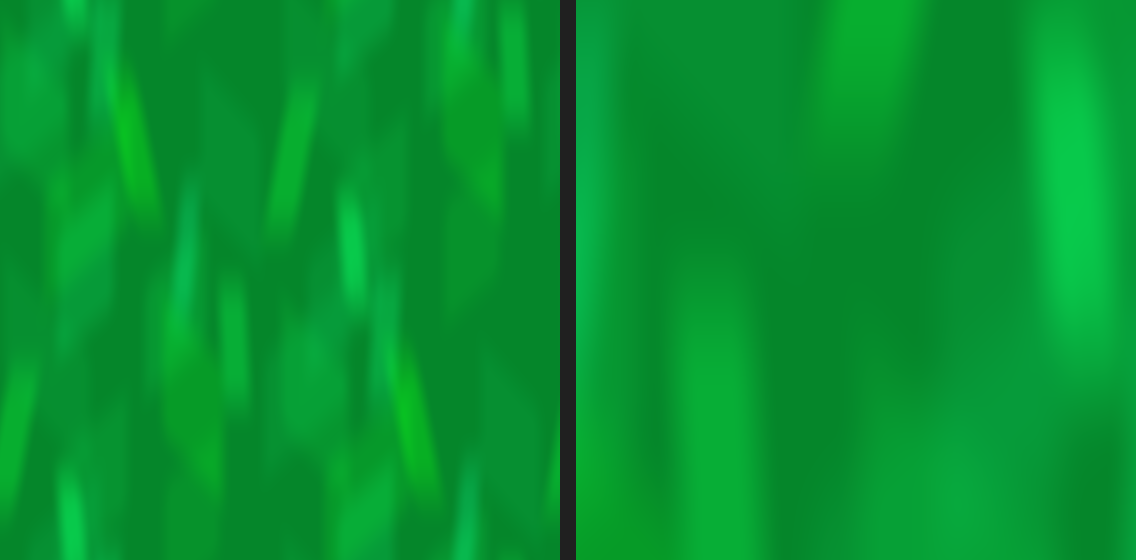
Left: the whole. Right: its middle third, enlarged.
This background is drawn by a WebGL 2 fragment shader. Its source:

```glsl
#version 300 es
precision highp float;
// Blurred green foliage: wide slanted panes and fewer leaning streaks of
// light are added onto a deep green ground. Hashed shapes fill one column,
// which repeats sideways every half canvas with a half-canvas vertical drop.

uniform vec2 u_resolution;
out vec4 fragColor;

// Three random values in 0..1 from one number
vec3 hash3(float n) {
    vec3 q = fract(vec3(n) * vec3(0.1031, 0.1030, 0.0973));
    q += dot(q, q.yzx + 33.33);
    return fract((q.xxy + q.yzz) * q.zyx);
}

// Offset to the nearest copy of a shape in the half-drop repeat
vec2 halfDrop(vec2 d) {
    d -= 0.5 * round(d.x / 0.5);
    d.y -= round(d.y);
    return d;
}

// Wide pane: upright sides, slanted and softer ends
float pane(vec2 d, vec2 halfSize, float slope) {
    d.y -= slope * d.x;
    d = abs(d);
    float sides = 1.0 - smoothstep(halfSize.x - 0.020, halfSize.x + 0.012, d.x);
    float ends = 1.0 - smoothstep(halfSize.y - 0.055, halfSize.y + 0.035, d.y);
    return sides * ends;
}

// Narrow streak: leaning, with crisp sides and long fading ends
float streak(vec2 d, vec2 halfSize, float lean) {
    d.x -= lean * d.y;
    d = abs(d);
    float sides = 1.0 - smoothstep(halfSize.x - 0.023, halfSize.x + 0.006, d.x);
    float ends = 1.0 - smoothstep(0.3 * halfSize.y, 1.1 * halfSize.y, d.y);
    return sides * ends;
}

void main() {
    vec2 p = gl_FragCoord.xy / u_resolution.y;
    vec3 color = vec3(0.02, 0.525, 0.165);

    const int COUNT = 17;
    for (int i = 0; i < COUNT; i++) {
        float id = float(i);
        vec3 place = hash3(id + 11.7);
        vec3 form = hash3(id + 53.2);

        // One shape per height band, stepped around the column with jitter
        float across = fract(0.618 * id + 0.45 * place.x);
        vec2 center = vec2(0.5 * across, (id + place.y) / float(COUNT));
        vec2 d = halfDrop(p - center);

        // Every third shape is a streak, brighter than the panes
        float light;
        if (i % 3 == 0) {
            vec2 size = vec2(mix(0.026, 0.036, form.x), mix(0.14, 0.20, form.y));
            float lean = mix(-0.2, 0.2, form.z);
            light = mix(0.09, 0.19, place.z) * streak(d, size, lean);
        } else {
            vec2 size = vec2(mix(0.045, 0.085, form.x), mix(0.10, 0.14, form.y));
            float slope = form.z < 0.5 ? -1.15 : 0.95;
            light = mix(0.035, 0.085, place.z) * pane(d, size, slope);
        }

        // Tint runs from yellow-green to teal
        float tint = hash3(id + 97.4).x;
        color += light * vec3(0.05, 1.0, mix(-0.25, 0.9, tint));
    }

    fragColor = vec4(clamp(color, 0.0, 1.0), 1.0);
}
```
